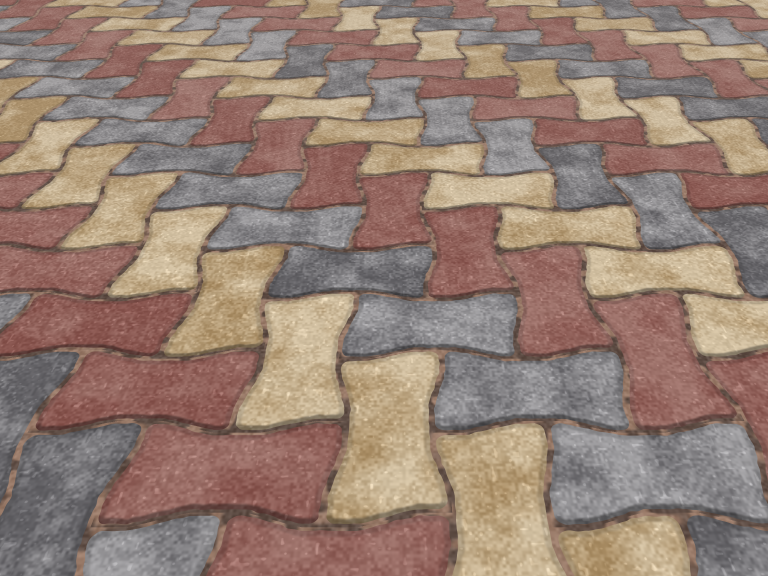
Reproduce this texture procedurally as a WebGL 2 fragment shader.

```glsl
#version 300 es
precision highp float;
uniform vec2 u_resolution;
out vec4 fragColor;

const float PI = 3.14159265;

// Camera: vanishing point, in canvas heights, and ground scale
const vec2 VANISH = vec2(0.696, 1.413);
const float NEARNESS = 0.973;
const vec2 GROUND_SCALE = vec2(6.443, 9.14);
const float GROUND_SHIFT = 0.617;

// Pavers, in units of a paver's width
const float WAVE = 0.07;
const float WAVE_SHARPNESS = 1.35;
const float JOINT = 0.032;
const float CORNER = 0.09;
const float BEVEL = 0.07;
const int SAMPLES = 3;

const vec3 GREY_DARK = vec3(0.39, 0.385, 0.40);
const vec3 GREY_LIGHT = vec3(0.62, 0.615, 0.625);
const vec3 RED_DARK = vec3(0.53, 0.33, 0.305);
const vec3 RED_LIGHT = vec3(0.62, 0.45, 0.42);
const vec3 YELLOW_DARK = vec3(0.66, 0.55, 0.39);
const vec3 YELLOW_LIGHT = vec3(0.82, 0.75, 0.63);
const vec3 SAND = vec3(0.60, 0.48, 0.41);
const vec3 CREVICE = vec3(0.29, 0.24, 0.22);
const vec3 HAZE = vec3(0.70, 0.66, 0.63);

float hash(vec2 p) {
    return fract(sin(dot(p, vec2(127.1, 311.7))) * 43758.5453);
}

float noise(vec2 p) {
    vec2 i = floor(p), f = fract(p);
    f = f * f * (3.0 - 2.0 * f);
    return mix(mix(hash(i), hash(i + vec2(1, 0)), f.x),
               mix(hash(i + vec2(0, 1)), hash(i + vec2(1, 1)), f.x), f.y);
}

float fbm(vec2 p) {
    float sum = 0.0, gain = 0.5;
    for (int i = 0; i < 4; i++) {
        sum += gain * noise(p);
        p = p * 2.1 + 17.3;
        gain *= 0.5;
    }
    return sum / 0.9375;
}

float roundedBox(vec2 p, vec2 halfSize, float radius) {
    vec2 d = abs(p) - halfSize + radius;
    return length(max(d, 0.0)) + min(max(d.x, d.y), 0.0) - radius;
}

// Shift alternate grid corners along the diagonal to give zigzag sides
vec2 zigzag(vec2 p) {
    vec2 c = clamp(WAVE_SHARPNESS * cos(PI * p), -1.0, 1.0);
    return p + WAVE * c.x * c.y;
}

vec3 paving(vec2 ground, float blur) {
    // Herringbone: the diagonal number tells which half of which paver
    vec2 p = zigzag(ground);
    vec2 cell = floor(p);
    float diagonal = cell.x + cell.y;
    float part = mod(diagonal, 4.0);
    bool flat_ = part < 1.5;
    float first = 1.0 - mod(part, 2.0);
    vec2 center = cell + (flat_ ? vec2(first, 0.5) : vec2(0.5, first));
    vec2 halfSize = flat_ ? vec2(1.0, 0.5) : vec2(0.5, 1.0);
    vec2 local = p - center;
    float tint = mod(floor(diagonal * 0.5), 3.0);
    float rnd = hash(center);

    // Uneven edge, kept clear of the neighbours
    float rough = (noise(ground * 14.0) - 0.5) * 0.018;
    float d = roundedBox(local, halfSize - JOINT, CORNER) + rough;

    // Weathered face: large stains, fine grain, pale specks
    float stain = fbm(ground * 2.6 + rnd * 40.0);
    float grain = noise(ground * 34.0) - 0.5;
    float detail = 1.0 / (1.0 + 400.0 * blur * blur);
    float age = clamp(0.5 + 1.7 * (stain - 0.5) + 0.75 * (rnd - 0.5) + 0.35 * grain * detail, 0.0, 1.0);
    vec3 face = mix(GREY_DARK, GREY_LIGHT, age);
    if (tint > 0.5) face = mix(RED_DARK, RED_LIGHT, age);
    if (tint > 1.5) face = mix(YELLOW_DARK, YELLOW_LIGHT, age);
    face += 0.09 * grain * detail;
    face += 0.10 * smoothstep(0.78, 0.95, noise(ground * 23.0 + 9.0)) * detail;

    // Bevel, darker on the side turned to the viewer
    float slope = smoothstep(-BEVEL, -BEVEL * 0.5, d);
    float front = 1.0 - smoothstep(0.06, 0.14, local.y + halfSize.y);
    face *= 1.0 - slope * mix(0.13, 0.36, front);

    // Sandy joint with a dark crevice
    float depth = smoothstep(0.35, 0.7, noise(ground * 9.0) + 0.25 * front);
    vec3 joint = mix(SAND, CREVICE, 0.75 * depth) + 0.12 * grain * detail;
    return mix(face, joint, smoothstep(-blur, blur, d));
}

void main() {
    vec3 color = vec3(0.0);
    for (int j = 0; j < SAMPLES; j++)
    for (int i = 0; i < SAMPLES; i++) {
        vec2 offset = (vec2(i, j) + 0.5) / float(SAMPLES) - 0.5;
        vec2 p = (gl_FragCoord.xy + offset) / u_resolution.y;
        float near = max((VANISH.y - p.y) * NEARNESS, 0.05);
        vec2 ground = vec2((p.x - VANISH.x) / near, 1.0 / near - 1.0) * GROUND_SCALE;
        ground.x += GROUND_SHIFT;
        float blur = 5.0 / (near * near * u_resolution.y * float(SAMPLES));
        color += mix(paving(ground, blur), HAZE, 0.16 * smoothstep(0.9, 0.4, near));
    }
    fragColor = vec4(color / float(SAMPLES * SAMPLES), 1.0);
}
```
